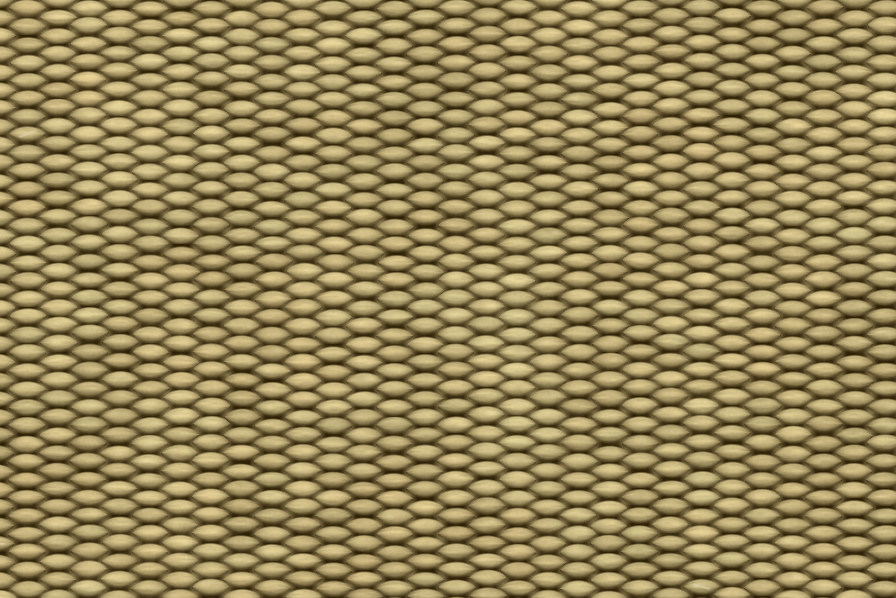
A Shadertoy shader for this texture:

```glsl
// Tightly woven khaki webbing: staggered columns of plump, lens-shaped thread loops.

#define COLUMNS 29.25              // loops across the canvas
#define ROWS 33.0                  // loops down each column
#define PHASE vec2(0.906, 0.06)    // where the first loop is centred
#define LOOP_HALF vec2(0.60, 0.43) // half width and half height, in cells
#define TOP_SOFTNESS 0.05          // blur of the lit upper edge, in cells
#define BASE_SOFTNESS 0.13         // blur of the shaded lower edge, in cells
#define WEAR 0.13                  // tone difference between loops
#define FIBRE 0.15                 // strength of the fine filaments
#define FLECK_RATE 0.005           // share of loops with a stray pale fibre
#define SHADOW_COLOR vec3(0.18, 0.13, 0.025)
#define THREAD_COLOR vec3(0.78, 0.71, 0.50)

float hash(vec2 p) {
    vec3 q = fract(vec3(p.xyx) * 0.1031);
    q += dot(q, q.yzx + 33.33);
    return fract((q.x + q.y) * q.z);
}

float noise(vec2 p) {
    vec2 i = floor(p), f = fract(p);
    f = f * f * (3.0 - 2.0 * f);
    return mix(mix(hash(i), hash(i + vec2(1, 0)), f.x),
               mix(hash(i + vec2(0, 1)), hash(i + vec2(1, 1)), f.x), f.y);
}

float segmentDistance(vec2 p, vec2 a, vec2 b) {
    vec2 ab = b - a;
    return length(p - a - ab * clamp(dot(p - a, ab) / dot(ab, ab), 0.0, 1.0));
}

// Finds the loop of one column nearest to the point: xy is its offset, zw its id.
vec4 nearestLoop(vec2 p, float column) {
    float stagger = 0.5 * mod(column + 1.0, 2.0);
    float drift = 0.10 * (hash(vec2(column, 7.0) + 50.0) - 0.5);
    float y = p.y - stagger - drift;
    float row = floor(y + 0.5);
    vec2 id = vec2(column, row) + 60.0;
    float jitter = 0.08 * (hash(id + 31.0) - 0.5);
    return vec4(p.x - column, y - row - jitter, id);
}

// Half height of a loop at s, which runs from -1 to 1 along its width.
float loopProfile(float s, vec2 id) {
    float size = LOOP_HALF.y * (0.93 + 0.12 * hash(id + 83.0));
    return size * pow(max(1.0 - s * s, 0.0), 0.7);
}

// Tone of a loop: a broad lit top that rolls into shade below and at the ends.
float loopTone(vec2 offset, float halfHeight, vec2 id) {
    float s = abs(offset.x) / LOOP_HALF.x;
    float v = clamp(offset.y / max(halfHeight, 0.02), -1.2, 1.2);
    float tone = 1.09 - 0.62 * smoothstep(0.15, -1.15, v);
    tone -= 0.16 * smoothstep(0.3, 1.1, v) + 0.50 * s * s * s;
    float slant = 1.2 * (hash(id + 17.0) - 0.5);
    vec2 strand = vec2(offset.x * 2.6, v * 3.2 + offset.x * slant);
    tone += FIBRE * (noise(strand + id * vec2(5.3, 9.7)) - 0.5);
    return tone + WEAR * (hash(id) - 0.5);
}

void mainImage(out vec4 fragColor, in vec2 fragCoord) {
    vec2 uv = fragCoord / iResolution.xy;
    vec2 p = uv * vec2(COLUMNS, ROWS) - PHASE;
    p += 0.10 * (vec2(noise(uv * 9.0), noise(uv * 9.0 + 40.0)) - 0.5);
    float column = floor(p.x + 0.5);

    // The topmost loop among this column and its two neighbours
    float depth = -1.0, halfHeight = 0.0;
    vec4 loop = vec4(0.0);
    for (int i = -1; i <= 1; i++) {
        vec4 candidate = nearestLoop(p, column + float(i));
        float h = loopProfile(candidate.x / LOOP_HALF.x, candidate.zw);
        float d = h - abs(candidate.y);
        if (abs(candidate.x) < LOOP_HALF.x && d > depth) {
            depth = d;
            halfHeight = h;
            loop = candidate;
        }
    }

    // Gaps are darkest at mid column and rise to dim thread at the sides
    float gapTone = 0.04 + 0.46 * smoothstep(0.20, 0.50, abs(p.x - column));
    gapTone += 0.16 * (noise(p * vec2(1.5, 4.0) + 90.0) - 0.5);

    // Crisp lit edge above, soft shaded edge below
    float below = smoothstep(0.1, -0.1, loop.y);
    float soft = mix(TOP_SOFTNESS, BASE_SOFTNESS, below) + 0.3 * ROWS / iResolution.y;
    float cover = smoothstep(-soft, soft, depth);
    float tone = mix(gapTone, loopTone(loop.xy, halfHeight, loop.zw), cover);

    // Broad uneven shading, column bands and fine grain
    tone += 0.08 * (noise(uv * vec2(6.0, 4.0) + 20.0) - 0.5);
    tone += 0.06 * (noise(vec2(p.x * 0.9, p.y * 0.08) + 110.0) - 0.5);
    tone += 0.05 * (noise(p * vec2(14.0, 9.0) + 300.0) - 0.5);
    vec3 color = mix(SHADOW_COLOR, THREAD_COLOR, max(tone, 0.0));

    // Faint warm and green casts, patchy and per loop
    float tint = 0.4 * hash(loop.zw + 140.0) + 0.6 * noise(p * 0.5 + 30.0) - 0.5;
    color *= 1.0 + cover * tint * vec3(0.025, -0.015, -0.03);

    // Rare stray fibres
    vec2 aim = vec2(0.22, 0.30 * (hash(loop.zw + 210.0) - 0.5));
    float stray = segmentDistance(loop.xy, -aim, aim);
    float fleck = step(hash(loop.zw + 170.0), FLECK_RATE)
                * (1.0 - smoothstep(0.02, 0.10, stray));
    color = mix(color, vec3(0.86, 0.82, 0.68), 0.6 * fleck);

    fragColor = vec4(color, 1.0);
}
```
